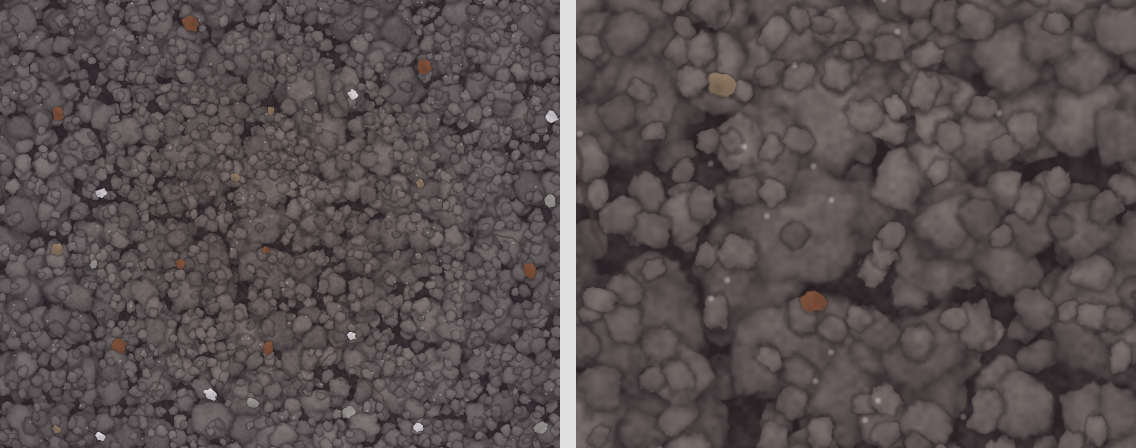
Left, the full canvas; right, a detail of the centre.
This texture is drawn by a Shadertoy shader. Its source:

```glsl
const vec3 DEEP_GAP = vec3(0.155, 0.130, 0.148);
const vec3 DRY_CRUMB = vec3(0.470, 0.437, 0.435);
const vec3 QUARTZ = vec3(0.80, 0.78, 0.80);
const vec3 PALE_STONE = vec3(0.57, 0.56, 0.55);
const vec3 RUST = vec3(0.47, 0.30, 0.22);
const vec3 TAN = vec3(0.52, 0.44, 0.36);
const vec3 ROOT = vec3(0.27, 0.22, 0.21);

struct Grain { float dist; float up; };

float hash(vec2 p) {
    return fract(sin(dot(p, vec2(127.1, 311.7))) * 43758.545);
}

float noise(vec2 p) {
    vec2 i = floor(p), f = fract(p);
    f = f * f * (3.0 - 2.0 * f);
    return mix(mix(hash(i), hash(i + vec2(1, 0)), f.x),
               mix(hash(i + vec2(0, 1)), hash(i + vec2(1, 1)), f.x), f.y);
}

float fbm(vec2 p) {
    float sum = 0.0, amp = 0.5;
    for (int i = 0; i < 3; i++) {
        sum += amp * noise(p);
        p = p * 2.1 + 17.3;
        amp *= 0.5;
    }
    return sum / 0.875;
}

vec2 rotate(vec2 p, float angle) {
    float c = cos(angle), s = sin(angle);
    return vec2(c * p.x - s * p.y, s * p.x + c * p.y);
}

// Lumpy, slightly boxy pebble; dist is 1 on its outline
Grain grainAt(vec2 p, vec2 id, float seed, float minSize, float maxSize) {
    vec2 key = id + seed;
    vec2 centre = id + 0.15 + 0.7 * vec2(hash(key), hash(key + 31.7));
    vec2 local = (p - centre) / mix(minSize, maxSize, hash(key + 5.3));
    vec2 q = rotate(local, 6.283 * hash(key + 9.1));
    q.y *= mix(1.0, 1.45, hash(key + 13.9));
    vec2 a = pow(abs(q) + 1e-4, vec2(2.6));
    float lumps = 0.42 * (noise(q * 1.7 + key * 7.3) - 0.5)
                + 0.14 * (noise(q * 5.0 + key * 3.1) - 0.5);
    return Grain(pow(a.x + a.y, 1.0 / 2.6) + lumps, local.y);
}

// Lays one size of crumbs, with contact shadows, over the tone below
float crumbLayer(float tone, vec2 uv, float cell, float presence, float seed) {
    vec2 p = uv / cell;
    for (int j = -1; j <= 1; j++)
    for (int i = -1; i <= 1; i++) {
        vec2 id = floor(p) + vec2(i, j);
        if (hash(id + seed + 2.7) > presence) continue;
        Grain g = grainAt(p, id, seed, 0.36, 0.62);
        float d = clamp(g.dist, 0.0, 1.2);
        float crumb = mix(0.67, 0.95, hash(id + seed + 21.3));
        crumb *= 1.0 - 0.42 * d * d * d * d;
        crumb += 0.09 * clamp(g.up, -1.0, 1.0);
        tone *= 1.0 - 0.42 * smoothstep(1.45, 0.92, g.dist);
        tone = mix(tone, crumb, smoothstep(1.08, 0.90, g.dist));
    }
    return tone;
}

// Scattered thin, bent rootlets
float rootMask(vec2 uv, float aspect) {
    float mask = 0.0;
    for (int i = 0; i < 7; i++) {
        vec2 key = vec2(float(i), 4.6);
        vec2 start = vec2(aspect * hash(key), hash(key + 1.9));
        vec2 q = rotate(uv - start, 6.283 * hash(key + 3.3));
        float bend = 0.012 * sin(q.x * 28.0 + float(i)) + 0.006 * noise(q.xx * 60.0);
        float span = smoothstep(0.09, 0.05, abs(q.x));
        mask = max(mask, span * smoothstep(0.0032, 0.0008, abs(q.y - bend)));
    }
    return mask;
}

// Rare mineral chips: white, pale, rusty or tan
vec3 addChips(vec3 col, vec2 uv, float cell, float presence, float seed) {
    vec2 p = uv / cell, id = floor(p);
    if (hash(id + seed + 2.7) > presence) return col;
    Grain g = grainAt(p, id, seed, 0.05, 0.115);
    float kind = hash(id + seed + 41.0);
    vec3 chip = kind < 0.36 ? QUARTZ : kind < 0.58 ? PALE_STONE : kind < 0.8 ? RUST : TAN;
    chip *= 0.84 + 0.28 * fbm(uv * 90.0) + 0.05 * clamp(g.up, -1.0, 1.0);
    col *= 1.0 - 0.25 * smoothstep(1.4, 0.95, g.dist);
    return mix(col, chip, smoothstep(1.12, 0.88, g.dist));
}

// Tiny soft sparkles on the crumbs
float glints(vec2 uv, float density) {
    vec2 p = uv * density, id = floor(p);
    vec2 offset = fract(p) - 0.3 - 0.4 * vec2(hash(id), hash(id + 6.1));
    return step(0.975, hash(id + 15.2)) * smoothstep(0.28, 0.05, length(offset));
}

void mainImage(out vec4 fragColor, in vec2 fragCoord) {
    vec2 uv = fragCoord / iResolution.y;
    float aspect = iResolution.x / iResolution.y;
    float centred = smoothstep(0.65, 0.1, length(uv - vec2(0.5 * aspect, 0.5)));

    // Crumbs of mixed sizes
    float tone = crumbLayer(0.15, uv, 0.034, 1.00, 3.0);
    tone = crumbLayer(tone, uv, 0.105, 0.58, 57.0);
    tone = crumbLayer(tone, uv, 0.055, 0.52, 113.0);
    tone = crumbLayer(tone, uv, 0.076, 0.42, 171.0);
    tone = crumbLayer(tone, uv, 0.037, 0.42, 229.0);
    tone = crumbLayer(tone, uv, 0.022, 0.28, 283.0);

    // Surface roughness, sharper near the middle
    float rough = 0.30 * (fbm(uv * 65.0) - 0.5) + 0.16 * (noise(uv * 210.0) - 0.5);
    tone += rough * mix(0.65, 1.15, centred);
    tone *= 0.91 + 0.2 * noise(uv * 5.0 + 8.0);

    vec3 col = mix(DEEP_GAP, DRY_CRUMB, clamp(tone, 0.0, 1.15));
    col *= mix(vec3(0.99, 1.0, 1.01), vec3(1.01, 0.985, 0.965), centred);
    col = mix(col, ROOT, 0.6 * rootMask(uv, aspect));
    col = addChips(col, uv, 0.165, 0.42, 11.0);
    col += 0.2 * glints(uv, 80.0);
    fragColor = vec4(col, 1.0);
}
```
